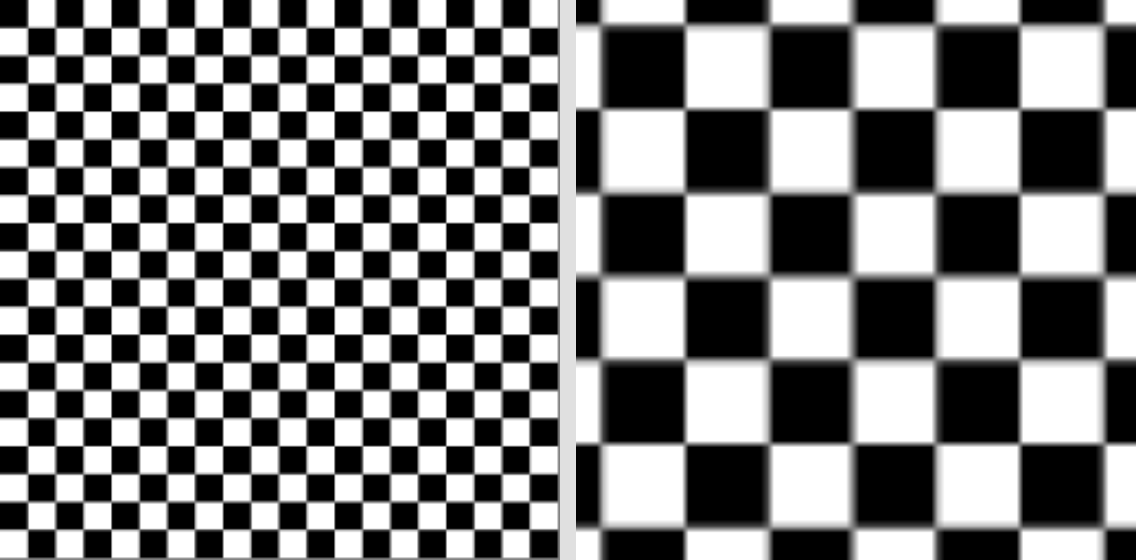
Left: the whole. Right: its middle third, enlarged.
Write a three.js fragment shader that draws this pattern.

```glsl
#define GRID 256.0        // sampling steps across the canvas
#define CELL 12.75        // checker cell size in grid steps
#define CELLS 20.0        // whole cells across and down
#define DARK vec3(0.0)
#define LIGHT vec3(1.0)

varying vec2 vUv;

// Running integral of a square wave that alternates +1 and -1 per cell
vec2 waveIntegral(vec2 cells) {
  return 1.0 - abs(mod(cells, 2.0) - 1.0);
}

// Mean of the square wave over one grid step, neutral past the last cell
vec2 stepMean(vec2 i) {
  i = clamp(i, 0.0, GRID - 1.0);
  vec2 mean = CELL * (waveIntegral((i + 1.0) / CELL) - waveIntegral(i / CELL));
  return mean * step(i, vec2(CELL * CELLS - 0.5));
}

// Square wave on both axes with softened, slightly uneven edges
vec2 softWave(vec2 p) {
  vec2 g = p * GRID - 0.5;
  vec2 i = floor(g);
  return mix(stepMean(i), stepMean(i + 1.0), g - i);
}

void main() {
  // Cells are counted from the top left corner
  vec2 wave = softWave(vec2(vUv.x, 1.0 - vUv.y));
  float lightness = 0.5 - 0.5 * wave.x * wave.y;
  gl_FragColor = vec4(mix(DARK, LIGHT, lightness), 1.0);
}
```
